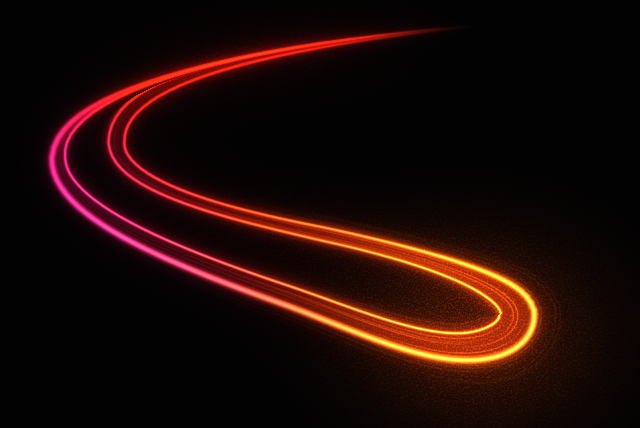
A WebGL 1 fragment shader for this background:

```glsl
precision highp float;

uniform vec2 u_resolution;

const float STEPS = 24.0;
const vec3 NIGHT = vec3(0.006, 0.007, 0.009);
const vec3 RED = vec3(0.92, 0.13, 0.05);
const vec3 GOLD = vec3(1.0, 0.53, 0.06);
const vec3 MAGENTA = vec3(0.84, 0.09, 0.52);
const vec3 EMBER = vec3(0.23, 0.07, 0.012);

// Nearest place on the ribbon: signed offset, half width, travel, summed glow
struct Trail {
  float dist;
  float offset;
  float halfWidth;
  float travel;
  float glow;
};

vec2 hash2(vec2 p) {
  p = vec2(dot(p, vec2(127.1, 311.7)), dot(p, vec2(269.5, 183.3)));
  return fract(sin(p) * 43758.5);
}

float cellular(vec2 p) {
  vec2 cell = floor(p);
  float nearest = 1.0;
  for (int y = -1; y <= 1; y++) {
    for (int x = -1; x <= 1; x++) {
      vec2 c = cell + vec2(float(x), float(y));
      nearest = min(nearest, length(c + hash2(c) - p));
    }
  }
  return nearest;
}

vec3 bezier(vec3 a, vec3 b, vec3 c, vec3 d, float t) {
  float s = 1.0 - t;
  return s * s * s * a + 3.0 * s * t * (s * b + t * c) + t * t * t * d;
}

// Control points hold position and half width
void trace(vec2 p, vec3 a, vec3 b, vec3 c, vec3 d, float start, inout Trail trail) {
  vec3 prev = a;
  for (int i = 1; i <= 24; i++) {
    vec3 next = bezier(a, b, c, d, float(i) / STEPS);
    vec2 edge = next.xy - prev.xy;
    vec2 q = p - prev.xy;
    float h = clamp(dot(q, edge) / dot(edge, edge), 0.0, 1.0);
    float dist = length(q - edge * h);
    trail.glow += length(edge) * exp(-dist * 24.0);
    if (dist < trail.dist) {
      trail.dist = dist;
      trail.offset = edge.x * q.y < edge.y * q.x ? dist : -dist;
      trail.halfWidth = mix(prev.z, next.z, h);
      trail.travel = start + (float(i) - 1.0 + h) / STEPS;
    }
    prev = next;
  }
}

Trail traceRibbon(vec2 p) {
  Trail trail = Trail(10.0, 10.0, 0.0, 0.0, 0.0);
  vec3 tip = vec3(1.152, 0.943, 0.0005);
  vec3 left = vec3(0.137, 0.631, 0.0156);
  vec3 lower = vec3(0.672, 0.310, 0.0225);
  vec3 base = vec3(1.078, 0.190, 0.0313);
  vec3 turn = vec3(1.211, 0.268, 0.041);
  vec3 upper = vec3(0.758, 0.453, 0.0156);
  vec3 bend = vec3(0.273, 0.668, 0.0186);
  trace(p, tip, vec3(0.586, 0.898, 0.002), vec3(0.137, 0.797, -0.002), left, 0.0, trail);
  trace(p, left, vec3(0.137, 0.512, 0.0195), vec3(0.391, 0.406, 0.0195), lower, 1.0, trail);
  trace(p, lower, vec3(0.820, 0.258, 0.0244), vec3(0.967, 0.191, 0.0273), base, 2.0, trail);
  trace(p, base, vec3(1.152, 0.189, 0.035), vec3(1.215, 0.219, 0.041), turn, 3.0, trail);
  trace(p, turn, vec3(1.205, 0.340, 0.020), vec3(0.967, 0.408, 0.0156), upper, 4.0, trail);
  trace(p, upper, vec3(0.566, 0.494, 0.012), vec3(0.273, 0.559, 0.012), bend, 5.0, trail);
  trace(p, bend, vec3(0.273, 0.805, 0.0156), vec3(0.547, 0.883, 0.003), tip, 6.0, trail);
  return trail;
}

float line(float d, float width) {
  float w = max(width, 0.8 / u_resolution.y);
  return exp(-d * d / (w * w)) * min(1.0, width / w);
}

vec3 strand(float d, float width, vec3 hue, float hot) {
  float core = line(d, width);
  vec3 halo = hue * vec3(0.8, 0.42, 0.5) * exp(-abs(d) * 95.0) * 0.42;
  return halo + hue * core + vec3(0.2, 0.36, 0.26) * hot * core * core;
}

// Thin scattered streaks running along the ribbon
float filaments(Trail trail) {
  float sum = 0.0;
  for (int i = 0; i < 18; i++) {
    float k = float(i);
    float lane = mix(-1.9, 2.7, fract(k * 0.618 + 0.1));
    float pulse = 0.5 + 0.5 * sin(trail.travel * (1.3 + 0.17 * k) + k * 2.4);
    float d = trail.offset - trail.halfWidth * lane;
    sum += line(d, 0.0016) * pulse / (1.0 + lane * lane * 0.8);
  }
  return sum;
}

void main() {
  vec2 p = gl_FragCoord.xy / u_resolution.y;
  p.x *= 1.5 * u_resolution.y / u_resolution.x;
  Trail trail = traceRibbon(p);

  // Hue and strength across the canvas
  float heat = smoothstep(0.3, 1.1, p.x) * (1.0 - smoothstep(0.45, 0.8, p.y));
  float pink = 1.0 - smoothstep(0.12, 0.62, p.x + (p.y - 0.5) * 0.8);
  float hot = 1.0 - smoothstep(0.2, 0.78, p.y);
  float fade = 1.0 - smoothstep(0.5, 1.13, p.x) * smoothstep(0.7, 0.88, p.y);
  vec3 hue = mix(mix(RED, GOLD, heat), MAGENTA, pink);

  // Grainy ground lit by the ribbon
  float grain = 0.45 + 1.1 * cellular(p * 210.0);
  vec2 pool = (p - vec2(1.13, 0.22)) * vec2(1.0, 1.25);
  vec3 color = NIGHT + EMBER * exp(-dot(pool, pool) * 15.0) * grain;
  color += hue * vec3(0.9, 0.36, 0.4) * trail.glow * (0.55 + heat) * fade * grain;

  // Soft fill, streaks, then the two bright strands
  float band = trail.offset / (trail.halfWidth * 1.25 + 0.003);
  color += hue * vec3(0.8, 0.35, 0.35) * exp(-band * band) * (0.08 + 0.35 * heat) * fade;
  color += hue * filaments(trail) * (0.12 + 0.28 * heat) * fade;
  float thick = smoothstep(0.5, 1.0, trail.travel) * (1.0 - smoothstep(4.0, 5.0, trail.travel));
  float outer = trail.offset - trail.halfWidth;
  float inner = trail.offset + trail.halfWidth;
  color += strand(outer, mix(0.0032, 0.0075, thick), hue, hot) * fade;
  color += strand(inner, 0.0034, hue, hot) * fade;

  gl_FragColor = vec4(min(color, 1.0), 1.0);
}
```
